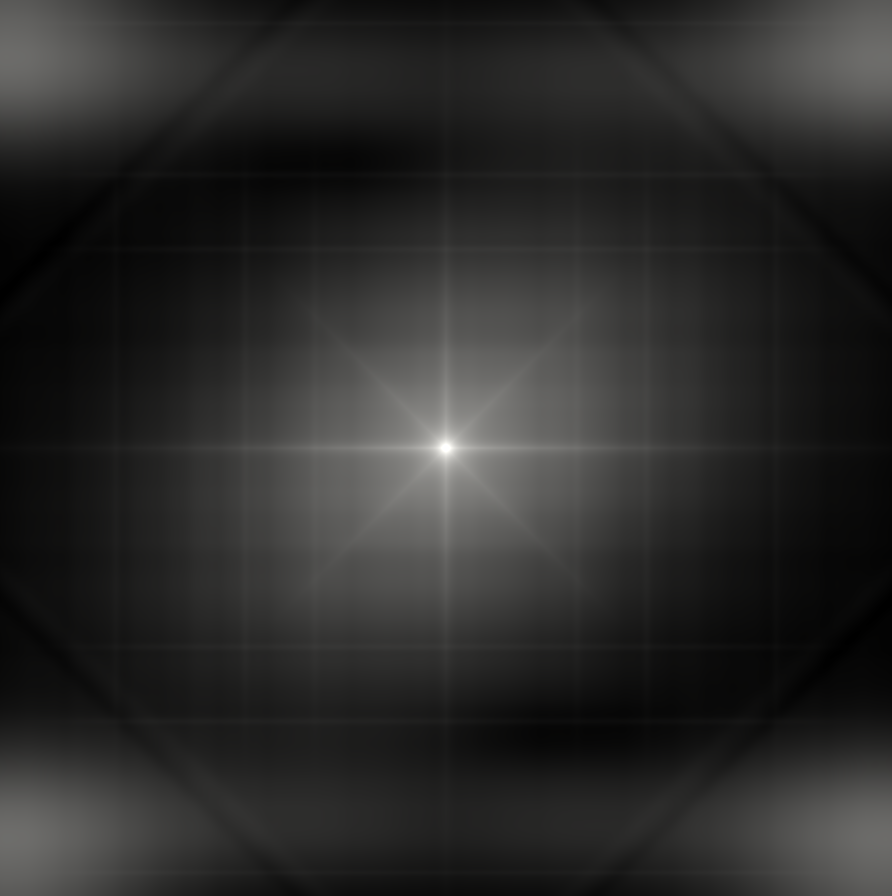
Give the GLSL for this background, as a WebGL 2 fragment shader.

```glsl
#version 300 es
precision highp float;
// Soft grey star glow with crossed rays, faint woven bands and pale corners.
uniform vec2 u_resolution;
out vec4 fragColor;

const vec3 WARM_GREY = vec3(1.005, 1.0, 0.98);

float hash(float n) {
    return fract(sin(n * 127.1) * 43758.5453);
}

// Smooth one-dimensional noise in -1..1
float bandNoise(float x, float seed) {
    float cell = floor(x);
    float blend = smoothstep(0.0, 1.0, fract(x));
    return mix(hash(cell + seed), hash(cell + 1.0 + seed), blend) * 2.0 - 1.0;
}

// Two octaves of stripes
float weave(float x, float seed) {
    return 0.6 * bandNoise(x * 32.0, seed) + 0.4 * bandNoise(x * 75.0, seed + 31.0);
}

float bell(float d, float width) {
    return exp(-d * d / (width * width));
}

float blob(vec2 p, vec2 center, vec2 size) {
    vec2 d = (p - center) / size;
    return exp(-dot(d, d));
}

// Thin ray: sharp across, slowly fading along
float ray(float across, float along, float width, float reach) {
    return exp(-abs(across) / width) * exp(-abs(along) / reach);
}

// Broad leaning glow with a tight bright core
float centerGlow(vec2 p) {
    float r = length(p);
    float broad = exp(-p.x * p.x / 0.085 - p.y * p.y / 0.06 + 8.0 * p.x * p.y);
    return 0.39 * broad + 0.15 * exp(-r / 0.09) + 0.27 * exp(-r / 0.012);
}

float starRays(vec2 p) {
    vec2 d = vec2(p.x + p.y, p.x - p.y) * 0.7071;
    float r = length(p);
    float cross = 0.13 * ray(p.y, p.x, 0.006, 0.22) + 0.11 * ray(p.x, p.y, 0.008, 0.18);
    float diagonal = ray(d.x, d.y, 0.011, 0.2) + ray(d.y, d.x, 0.011, 0.2);
    return cross + 0.06 * diagonal * (1.0 - smoothstep(0.16, 0.32, r));
}

// Pale corners and the dim strips along top and bottom
float borderGlow(vec2 a) {
    vec2 d = 0.5 - a;
    float corner = exp(-pow(d.x / 0.17, 2.0) - pow(d.y / 0.165, 3.0));
    float strip = bell(a.y - 0.42, 0.075) * (1.0 - 0.25 * bell(a.x, 0.08));
    return 0.3 * corner + 0.135 * strip;
}

// Hairlines parallel to the edges, and an octagon across the corners
float hairlines(vec2 a) {
    float rows = bell(a.y - 0.305, 0.004) + bell(a.y - 0.222, 0.004) + 0.8 * bell(a.y - 0.474, 0.003);
    float columns = bell(a.x - 0.225, 0.005) + 0.7 * bell(a.x - 0.147, 0.005) + 0.6 * bell(a.x - 0.37, 0.004);
    float side = a.x + a.y;
    float octagon = 0.7 * bell(side - 0.635, 0.013) - 1.3 * bell(side - 0.668, 0.014);
    return 0.022 * rows * (1.0 - smoothstep(0.3, 0.5, a.x))
         + 0.018 * columns * (1.0 - smoothstep(0.2, 0.4, a.y))
         + 0.014 * octagon;
}

void main() {
    vec2 p = gl_FragCoord.xy / u_resolution - 0.5;
    vec2 a = abs(p);
    vec2 turned = p.y < 0.0 ? -p : p; // half-turn symmetry

    float glow = centerGlow(p);
    float value = 0.008 + glow + starRays(p) + borderGlow(a);

    // Wide bar through the middle, and dark hollows above and below
    value += 0.025 * (1.0 - smoothstep(0.045, 0.075, a.y)) * bell(p.x, 0.36);
    value -= 0.055 * blob(turned, vec2(-0.11, 0.32), vec2(0.13, 0.04));

    // Woven stripes, strongest where there is light
    float strength = 0.006 + 0.05 * min(glow, 0.4);
    value += strength * (weave(a.x, 3.0) + 0.7 * weave(a.y, 57.0));
    value += hairlines(a);

    fragColor = vec4(clamp(value * WARM_GREY, 0.0, 1.0), 1.0);
}
```
